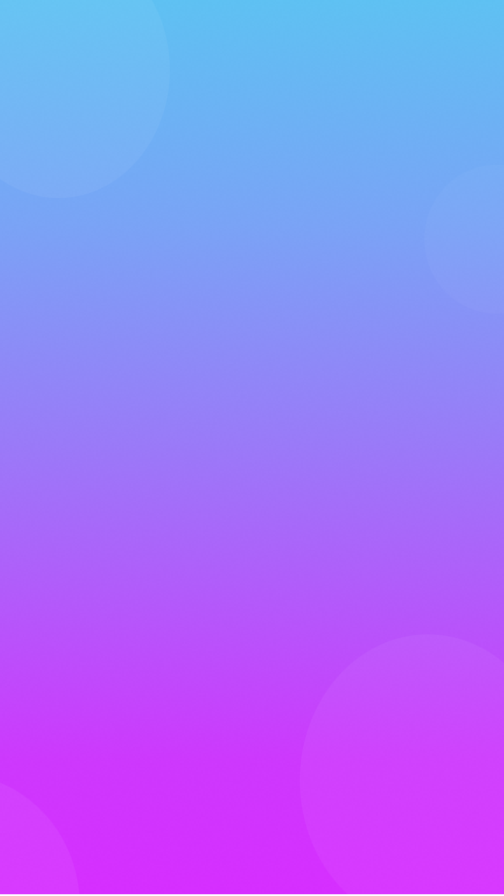
Reproduce this background procedurally as a Shadertoy shader.

```glsl
// A calm vertical gradient from sky blue through violet to magenta, with four
// translucent discs near the edges and a thin white strip along the bottom.
// Blended colour stops, soft-edged ellipses and a faint hashed grain.

// Sine-free hash of a cell, 0 to 1.
float hash(vec2 cell) {
    vec3 p = fract(vec3(cell.xyx) * 0.1031);
    p += dot(p, p.yzx + 33.33);
    return fract((p.x + p.y) * p.z);
}

// Coverage of an ellipse, antialiased over about one pixel.
float disc(vec2 uv, vec2 centre, vec2 radius) {
    float d = length((uv - centre) / radius) - 1.0;
    float edge = max(fwidth(d), 1e-4);
    return 1.0 - smoothstep(-0.75 * edge, 0.75 * edge, d);
}

// Background colour at a depth of 0 (top) to 1 (bottom).
vec3 skyGradient(float depth) {
    vec3 skyBlue = vec3(0.37, 0.757, 0.95);
    vec3 periwinkle = vec3(0.477, 0.64, 0.963);
    vec3 violet = vec3(0.605, 0.475, 0.972);
    vec3 magenta = vec3(0.805, 0.22, 0.992);
    vec3 hotMagenta = vec3(0.84, 0.18, 1.0);

    vec3 colour = mix(skyBlue, periwinkle, clamp(depth / 0.25, 0.0, 1.0));
    colour = mix(colour, violet, clamp((depth - 0.25) / 0.25, 0.0, 1.0));
    colour = mix(colour, magenta, clamp((depth - 0.5) / 0.35, 0.0, 1.0));
    return mix(colour, hotMagenta, clamp((depth - 0.85) / 0.15, 0.0, 1.0));
}

void mainImage(out vec4 fragColor, in vec2 fragCoord) {
    vec2 uv = fragCoord / iResolution.xy;
    vec3 colour = skyGradient(1.0 - uv.y);

    // Translucent discs: upper left, right, lower right, lower left
    vec3 white = vec3(1.0);
    colour = mix(colour, white, 0.05 * disc(uv, vec2(0.116, 0.922), vec2(0.221, 0.143)));
    colour = mix(colour, white, 0.028 * disc(uv, vec2(0.985, 0.733), vec2(0.143, 0.083)));
    colour = mix(colour, white, 0.048 * disc(uv, vec2(0.849, 0.129), vec2(0.254, 0.163)));
    colour = mix(colour, white, 0.055 * disc(uv, vec2(-0.093, -0.010), vec2(0.251, 0.147)));

    // Faint grain breaks up the colour bands
    colour += (hash(floor(uv * vec2(288.0, 512.0))) - 0.5) * 0.005;

    // White strip along the bottom edge
    float pixel = 1.0 / iResolution.y;
    float strip = clamp((0.00195 - uv.y) / pixel + 0.5, 0.0, 1.0);
    fragColor = vec4(mix(colour, white, strip), 1.0);
}
```
